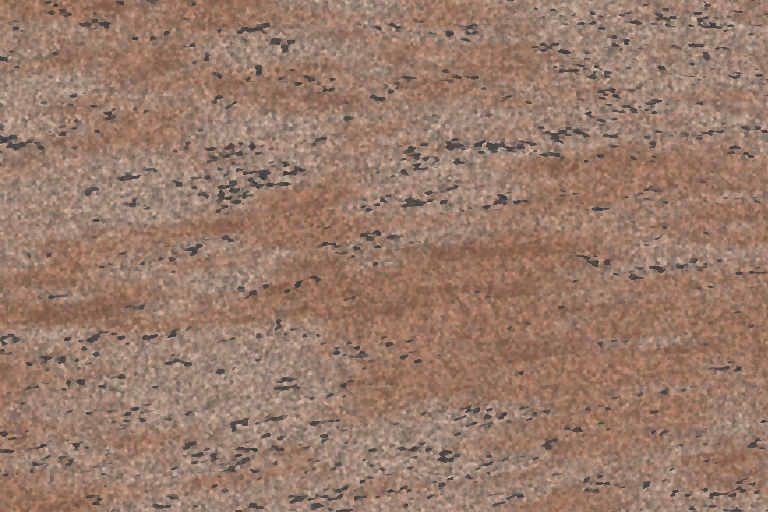
Reproduce this texture procedurally as a WebGL 1 fragment shader.

```glsl
precision highp float;
// Draws polished red granite: fine pale and rust grains with drifting bands of dark mica flecks.

uniform vec2 u_resolution;

#define GRAIN_SCALE 145.0            // crystals per canvas height
#define GRAIN_CONTRAST 0.25
#define FLECK_SCALE vec2(78.0, 128.0)
#define FLECK_LIMIT 0.85             // higher gives fewer flecks
#define RUST_AMOUNT 0.50             // shifts the balance of rust to pale stone
#define PALE_STONE vec3(0.645, 0.545, 0.485)
#define RUST_STONE vec3(0.605, 0.445, 0.360)
#define GREY_GRAIN vec3(0.510, 0.460, 0.425)
#define QUARTZ_GRAIN vec3(0.740, 0.655, 0.595)
#define BROWN_STAIN vec3(0.420, 0.290, 0.230)
#define MICA vec3(0.230, 0.225, 0.235)

float hash(vec2 p) {
    vec3 q = fract(p.xyx * 0.1031);
    q += dot(q, q.yzx + 33.33);
    return fract((q.x + q.y) * q.z);
}

float valueNoise(vec2 p) {
    vec2 cell = floor(p);
    vec2 f = fract(p);
    f = f * f * (3.0 - 2.0 * f);
    float low = mix(hash(cell), hash(cell + vec2(1.0, 0.0)), f.x);
    float high = mix(hash(cell + vec2(0.0, 1.0)), hash(cell + vec2(1.0, 1.0)), f.x);
    return mix(low, high, f.y);
}

float layeredNoise(vec2 p) {
    float sum = 0.0;
    float weight = 0.53;
    for (int i = 0; i < 4; i++) {
        sum += weight * valueNoise(p);
        p = p * 2.07 + 17.3;
        weight *= 0.5;
    }
    return sum;
}

// Cellular noise: two random values per crystal, blended softly at the borders.
vec2 crystals(vec2 p) {
    vec2 base = floor(p);
    vec3 sum = vec3(0.0);
    for (int j = -1; j <= 1; j++) {
        for (int i = -1; i <= 1; i++) {
            vec2 cell = base + vec2(float(i), float(j)) + 60.0;
            vec2 jitter = vec2(hash(cell + 3.7), hash(cell + 91.2));
            vec2 away = p + 60.0 - cell - 0.1 - 0.8 * jitter;
            float weight = exp(-11.0 * dot(away, away));
            sum += weight * vec3(hash(cell + 41.5), hash(cell + 157.9), 1.0);
        }
    }
    return sum.xy / sum.z;
}

// Bends the bedding so that bands dip at the top and rise toward the lower right.
vec2 bedding(vec2 p) {
    float wave = 0.035 * sin(2.6 * p.x + 2.0 * p.y + 0.6);
    float rise = 0.20 * p.x * (0.75 - p.y);
    return vec2(p.x, p.y + wave - rise);
}

// A broad rust hook that curls under a pale island.
float rustHook(vec2 p) {
    vec2 q = p - vec2(0.83, 0.57);
    q += 0.10 * (vec2(layeredNoise(p * 7.0), layeredNoise(p * 7.0 + 31.0)) - 0.5);
    float ring = (length(q) - 0.22) / 0.085;
    float lowerLeft = smoothstep(-0.12, 0.12, -q.y - 0.35 * q.x);
    return exp(-ring * ring) * lowerLeft;
}

void main() {
    vec2 p = gl_FragCoord.xy / u_resolution.y;
    vec2 flow = bedding(p);

    // Large zones and thin streaks of rust
    float broad = layeredNoise(flow * vec2(2.4, 5.0) + 5.0);
    float streak = layeredNoise(flow * vec2(7.0, 27.0) + 11.0);
    float zone = 0.55 * broad + 0.45 * streak + 0.22 * rustHook(p);
    float rust = smoothstep(RUST_AMOUNT - 0.16, RUST_AMOUNT + 0.18, zone);
    vec3 color = mix(PALE_STONE, RUST_STONE, rust);

    // Mineral grains
    vec2 fine = crystals(p * GRAIN_SCALE);
    vec2 coarse = crystals(p * GRAIN_SCALE * 0.55 + 23.0);
    float grey = smoothstep(0.66, 0.82, fine.y) * (0.75 - 0.40 * rust);
    float quartz = smoothstep(0.30, 0.12, fine.y) * (0.60 - 0.40 * rust);
    color = mix(color, GREY_GRAIN, grey);
    color = mix(color, QUARTZ_GRAIN, quartz);
    float tone = 0.75 * (fine.x - 0.5) + 0.35 * (coarse.x - 0.5);
    color *= 1.0 + 1.5 * GRAIN_CONTRAST * tone;

    // Brown stains along the bedding
    float stain = smoothstep(0.64, 0.88, valueNoise(flow * vec2(9.0, 42.0) + 7.0));
    color = mix(color, BROWN_STAIN, 0.32 * stain * rust * (0.6 + 0.8 * coarse.y));

    // Dark mica flecks gathered in horizontal clusters on pale stone
    float cluster = layeredNoise(flow * vec2(11.0, 34.0) + 3.0);
    float chance = crystals(flow * FLECK_SCALE).x + 1.1 * (cluster - 0.5) - 0.22 * rust;
    float fleck = smoothstep(FLECK_LIMIT - 0.03, FLECK_LIMIT + 0.13, chance);
    color = mix(color, MICA, fleck * (0.65 + 0.30 * fine.x));

    gl_FragColor = vec4(clamp(color, 0.0, 1.0), 1.0);
}
```
